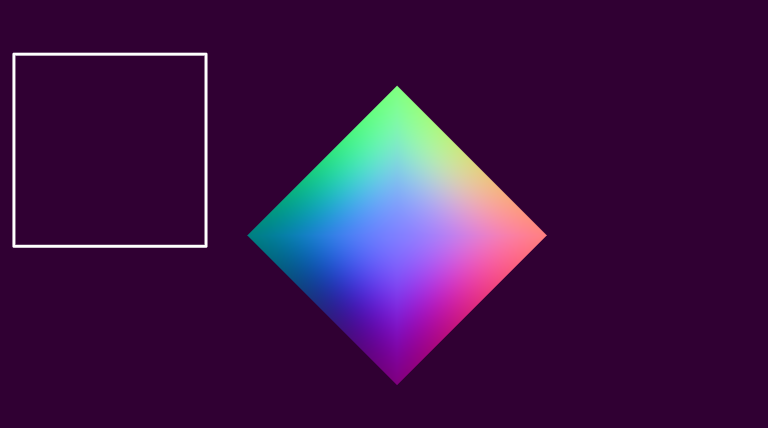
Reproduce this background procedurally as a WebGL 1 fragment shader.

```glsl
precision highp float;

uniform vec2 u_resolution;

// Coverage of a shape from its signed distance, one pixel soft
float coverage(float dist) {
    return clamp(0.5 - dist * u_resolution.y, 0.0, 1.0);
}

// Unfold a diamond into unit directions on the upper hemisphere
vec3 octahedralNormal(vec2 q) {
    return normalize(vec3(q, max(1.0 - abs(q.x) - abs(q.y), 0.0)) + vec3(0.0, 0.0, 1e-5));
}

float boxDistance(vec2 p, vec2 halfSize) {
    vec2 d = abs(p) - halfSize;
    return length(max(d, 0.0)) + min(max(d.x, d.y), 0.0);
}

void main() {
    // Canvas units: height is 1, x is anchored to the canvas width
    vec2 p = gl_FragCoord.xy / u_resolution.y;
    float aspect = u_resolution.x / u_resolution.y;
    vec3 color = vec3(0.19, 0.0, 0.20);

    // Diamond coloured by its direction field
    float radius = 0.35;
    vec2 q = (p - vec2(0.517 * aspect, 0.45)) / radius;
    float diamond = (abs(q.x) + abs(q.y) - 1.0) * radius * 0.7071;
    vec3 normalColor = octahedralNormal(q) * 0.5 + 0.5;
    color = mix(color, normalColor, coverage(diamond));

    // White square outline
    float box = boxDistance(p - vec2(0.1432 * aspect, 0.649), vec2(0.2244));
    float outline = abs(box) - 0.0035;
    color = mix(color, vec3(1.0), coverage(outline));

    gl_FragColor = vec4(color, 1.0);
}
```
